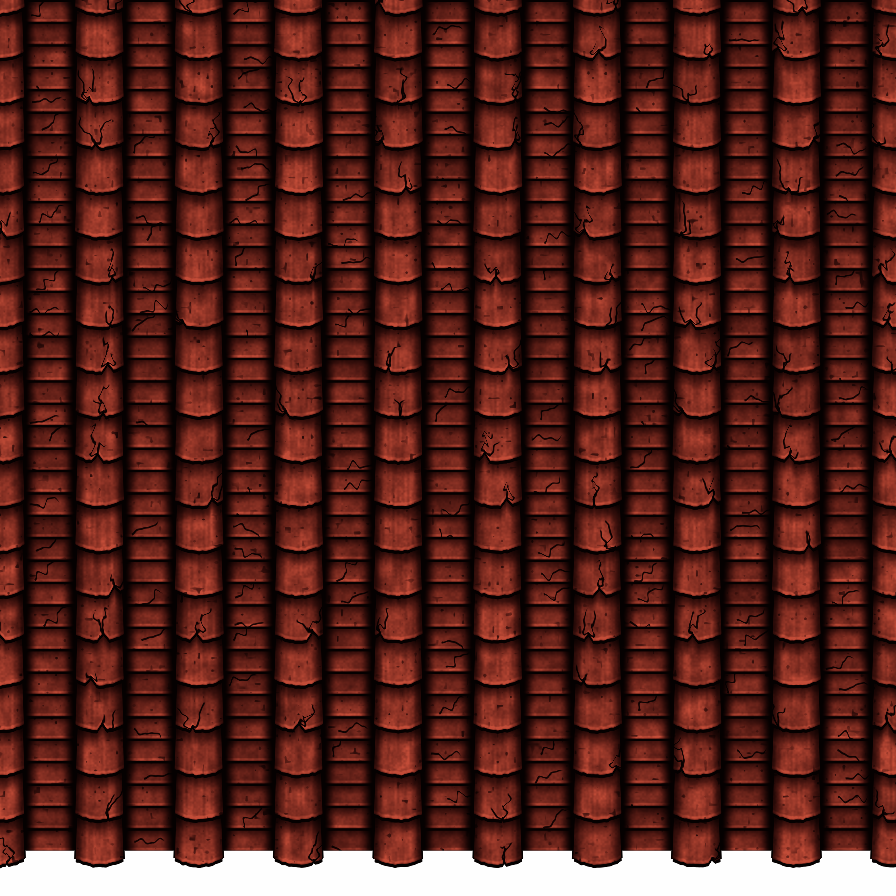
A Shadertoy shader for this pattern:

```glsl
#define COLUMNS 9.0
#define CAP_HEIGHT 0.45
#define PAN_HEIGHT 0.225
#define CAP_HALF_WIDTH 0.25
#define CAP_BASE 0.305
#define PAN_BASE 0.45
#define ARC_RISE 0.065
#define JOINT 0.022
#define CRACK_WIDTH 0.013
#define DAMAGE_CHANCE 0.5
#define CLAY vec3(0.61, 0.225, 0.165)
#define BACKGROUND vec3(0.995)

float hash(vec2 p) {
    vec3 q = fract(vec3(p.xyx) * 0.1031);
    q += dot(q, q.yzx + 33.33);
    return fract((q.x + q.y) * q.z);
}

float noise(vec2 p) {
    vec2 i = floor(p), f = fract(p);
    f = f * f * (3.0 - 2.0 * f);
    return mix(mix(hash(i), hash(i + vec2(1, 0)), f.x),
               mix(hash(i + vec2(0, 1)), hash(i + vec2(1, 1)), f.x), f.y);
}

float fbm(vec2 p) {
    float sum = 0.0, amp = 0.5;
    for (int i = 0; i < 4; i++) {
        sum += amp * noise(p);
        p = p * 2.03 + 17.0;
        amp *= 0.5;
    }
    return sum;
}

// Jagged tapering line that leaves the origin along dir
float crack(vec2 p, vec2 dir, float len, float seed, float px) {
    dir = normalize(dir);
    float along = dot(p, dir);
    float side = dir.x * p.y - dir.y * p.x;
    side += (noise(vec2(along * 16.0, seed)) - noise(vec2(0.0, seed))) * 0.12;
    float width = CRACK_WIDTH * (1.0 - 0.7 * clamp(along / len, 0.0, 1.0));
    float inside = smoothstep(-px, 0.0, along) * smoothstep(len, len - 0.03, along);
    return inside * (1.0 - smoothstep(width * 0.4, width * 0.4 + px, abs(side)));
}

float chipCentre(vec2 id) {
    return (hash(id + 5.7) - 0.5) * 1.7 * CAP_HALF_WIDTH;
}

// Height broken off the lower edge of a cap
float chip(float x, vec2 id) {
    float depth = 0.09 * hash(id + 2.3) * step(hash(id), DAMAGE_CHANCE);
    float notch = max(0.0, depth - abs(x - chipCentre(id)) * 1.3);
    return notch + 0.014 * noise(vec2(x * 30.0, hash(id) * 90.0));
}

// Mottled clay with dark pits
float wear(vec2 p) {
    float stains = 0.66 + 0.68 * fbm(p * 7.0);
    float pits = smoothstep(0.83, 0.95, noise(p * 23.0)) * noise(p * 5.0 + 40.0);
    return stains * (0.92 + 0.16 * noise(p * 48.0)) * (1.0 - 0.75 * pits);
}

// Light on the flat tiles in the channel
float panLight(vec2 p, float px) {
    float x = fract(p.x) - 0.5;
    float row = (p.y - PAN_BASE) / PAN_HEIGHT;
    vec2 id = vec2(floor(p.x), floor(row)) + 60.0;
    float h = fract(row) * PAN_HEIGHT;
    float gap = PAN_HEIGHT - h;
    float light = 0.74 * (0.88 + 0.24 * hash(id));
    light *= mix(0.45, 1.0, smoothstep(0.0, 0.12, gap));
    light += 0.27 * smoothstep(0.008, 0.02, h) * smoothstep(0.042, 0.026, h);
    light *= smoothstep(0.0, px, h) * smoothstep(JOINT * 0.6, JOINT * 0.6 + px, gap);
    light *= mix(0.04, 1.0, smoothstep(0.25, 0.1, abs(x)));
    vec2 start = vec2(x + 0.2 * hash(id + 3.0), h - 0.12 * hash(id + 8.0));
    vec2 dir = vec2(1.0, 1.6 * hash(id + 4.0) - 0.5);
    float broken = step(hash(id + 9.0), DAMAGE_CHANCE * 0.7);
    return light * (1.0 - 0.85 * broken * crack(start, dir, 0.3, hash(id) * 70.0, px));
}

// Light in x, coverage in y, for the rounded tiles
vec2 capLight(vec2 p, float px) {
    float column = floor(p.x + 0.5);
    float x = p.x - column;
    float n = x / CAP_HALF_WIDTH;
    float y = p.y - CAP_BASE - ARC_RISE * min(n * n, 1.2);
    vec2 id = vec2(column, floor(y / CAP_HEIGHT));
    y -= id.y * CAP_HEIGHT;
    float h = y - chip(x, id);
    float gap = CAP_HEIGHT - y + chip(x, id + vec2(0, 1));
    if (h < 0.0) {
        gap = -h;
        h = y + CAP_HEIGHT;
        id.y -= 1.0;
    }
    float halfWidth = CAP_HALF_WIDTH - 0.016 * h / CAP_HEIGHT;
    float edge = halfWidth - abs(x + 0.012 * (hash(id + 6.0) - 0.5));
    float light = 0.92 * (0.92 + 0.16 * hash(id));
    light *= mix(0.3, 1.0, smoothstep(0.0, 0.2, gap));
    light *= 0.88 + 0.24 * noise(vec2(p.x * 40.0, p.y * 3.0));
    light += 0.26 * smoothstep(0.008, 0.022, h) * smoothstep(0.05, 0.028, h);
    light *= smoothstep(0.0, px, h) * smoothstep(JOINT, JOINT + px, gap);
    light *= mix(0.3, 1.0, smoothstep(0.01, 0.13, edge)) * smoothstep(0.004, 0.004 + px, edge);
    for (float i = 0.0; i < 2.0; i++) {
        vec2 seed = id + 20.0 * i;
        vec2 dir = vec2(1.3 * (hash(seed + 1.0) - 0.5), 1.0);
        float len = 0.12 + 0.25 * hash(seed + 7.0);
        float broken = step(hash(id), DAMAGE_CHANCE);
        light *= 1.0 - 0.9 * broken * crack(vec2(x - chipCentre(id), h), dir, len, hash(seed) * 80.0, px);
    }
    float bottom = id.y < 0.0 ? smoothstep(JOINT + px, JOINT, gap) : 1.0;
    return vec2(light, bottom * step(-1.5, id.y) * smoothstep(-px, 0.0, edge));
}

void mainImage(out vec4 fragColor, in vec2 fragCoord) {
    vec2 p = fragCoord / iResolution.xy * COLUMNS;
    float px = COLUMNS / iResolution.y;
    vec2 cap = capLight(p, px);
    float light = mix(panLight(p, px), cap.x, cap.y) * wear(p);
    vec3 clay = CLAY * pow(vec3(clamp(light, 0.03, 1.25)), vec3(1.0, 1.28, 1.25));
    float roof = max(cap.y, smoothstep(0.0, px, p.y - PAN_BASE));
    fragColor = vec4(mix(BACKGROUND, clay, roof), 1.0);
}
```
